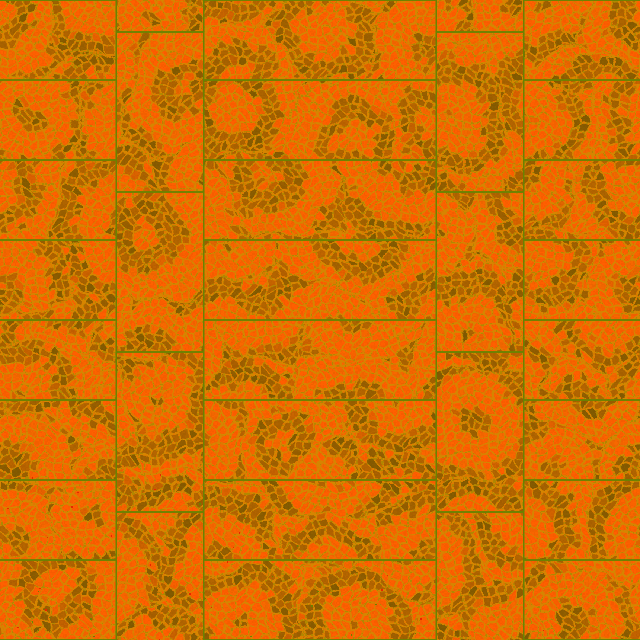
Give the GLSL for this texture, as a three.js fragment shader.

```glsl
// Pebble mosaic in a woven layout of wide and narrow panels with thin green joints.
// Each panel holds scattered ring motifs; stones sit in concentric rows around
// them, and ring waves decide which stones are dark.
varying vec2 vUv;

const float TAU = 6.28318;
const float STONES = 78.0;        // stones across the canvas
const float MOTIF = 13.0;         // motif spacing, in stones
const float WIDE_HALF = 0.3633;   // half width of a wide panel, in column periods
const float JOINT = 0.0011;       // half width of a joint

const vec3 FLAME = vec3(0.99, 0.365, 0.0);
const vec3 AMBER = vec3(0.89, 0.45, 0.0);
const vec3 GOLD = vec3(0.84, 0.52, 0.0);
const vec3 OLIVE = vec3(0.70, 0.53, 0.0);
const vec3 BROWN = vec3(0.70, 0.39, 0.0);
const vec3 UMBER = vec3(0.45, 0.34, 0.0);
const vec3 GREEN = vec3(0.42, 0.51, 0.0);

struct Cell { vec2 near; vec2 next; vec2 id; };
struct Panel { vec2 pos; vec2 id; float edge; };

float hash(vec2 p) {
  return fract(sin(dot(p, vec2(127.1, 311.7))) * 43758.5);
}

vec2 hash2(vec2 p) {
  return vec2(hash(p), hash(p + 37.3));
}

// Keeps the two closest sites, as offsets from the shaded point.
void keepNearest(inout Cell c, vec2 offset, vec2 id) {
  float d = dot(offset, offset);
  if (d < dot(c.near, c.near)) {
    c.next = c.near;
    c.near = offset;
    c.id = id;
  } else if (d < dot(c.next, c.next)) {
    c.next = offset;
  }
}

// Distance to the line halfway between the two closest sites.
float border(Cell c) {
  vec2 span = c.next - c.near;
  return 0.5 * dot(c.near + c.next, span) / max(length(span), 0.001);
}

// Two column periods across; 8 rows of wide panels, 4 of narrow ones.
Panel findPanel(vec2 uv) {
  float x = uv.x * 2.0;
  float col = floor(x + 0.5);
  float side = abs(x - col);
  bool wide = side < WIDE_HALF;
  float narrowCol = floor(x);
  float height = wide ? 0.125 : 0.25;
  float row = (uv.y - (wide ? 0.0 : 0.2)) / height;
  float inRow = fract(row);
  vec2 pos = vec2(wide ? x - col : x - narrowCol - 0.5, (inRow - 0.5) * height);
  pos.x *= 0.5;
  vec2 id = vec2(wide ? mod(col, 2.0) : narrowCol + 2.0, mod(floor(row), 1.0 / height));
  float edge = min(abs(side - WIDE_HALF) * 0.5, min(inRow, 1.0 - inRow) * height);
  return Panel(pos, id, edge);
}

// Scattered motif centres, one per jittered grid square.
Cell findMotif(vec2 p, float spacing, vec2 seed) {
  Cell c = Cell(vec2(1e3), vec2(1e3), vec2(0.0));
  vec2 base = floor(p / spacing);
  for (int y = -1; y <= 1; y++)
  for (int x = -1; x <= 1; x++) {
    vec2 id = base + vec2(float(x), float(y));
    vec2 site = (id + 0.5 + 0.65 * (hash2(id + seed) - 0.5)) * spacing;
    keepNearest(c, site - p, id);
  }
  return c;
}

// Stones in concentric rows around the origin; id is (row, slot).
Cell findStone(vec2 p, vec2 seed) {
  Cell c = Cell(vec2(1e3), vec2(1e3), vec2(0.0));
  float ring = floor(length(p));
  float turn = atan(p.y, p.x) / TAU;
  for (int i = -1; i <= 1; i++) {
    float row = ring + float(i);
    if (row < 0.0) continue;
    float count = max(3.0, floor(TAU * (row + 0.5)));
    for (int k = -1; k <= 1; k++) {
      float slot = mod(floor(turn * count) + float(k), count);
      vec2 id = vec2(row, slot);
      vec2 jitter = 0.6 * (hash2(id + seed) - 0.5);
      float angle = (slot + 0.5 + jitter.x) / count * TAU;
      vec2 site = (row + 0.5 + jitter.y) * vec2(cos(angle), sin(angle));
      keepNearest(c, site - p, id);
    }
  }
  return c;
}

void main() {
  Panel panel = findPanel(vUv);
  vec2 panelSeed = panel.id * 17.3 + 5.1;
  vec2 p = panel.pos * STONES + 40.0 * hash2(panelSeed);
  p += 0.35 * sin(p.yx * 0.9) + 0.12 * sin(p.yx * 2.7 + 1.3);

  Cell motif = findMotif(p, MOTIF, panelSeed);
  vec2 seed = panelSeed + motif.id * 7.7;
  Cell stone = findStone(-motif.near, seed);
  float h = hash(stone.id + seed + 3.7);
  float tone = hash(stone.id + seed + 9.2);

  // Ring wave sampled at the stone centre, so each stone has one tint.
  float radius = length(stone.near - motif.near);
  float wave = 0.5 + 0.5 * sin(TAU * (radius / mix(5.5, 8.0, hash(seed)) + hash(seed + 2.9)));
  float shade = wave + 0.55 * (h - 0.5) + 0.15 * (hash(panelSeed + 1.1) - 0.5);
  float dark = smoothstep(0.58, 0.72, shade);

  // Speckled grout, eroded stone edges and rare stray grains.
  float speckle = hash(floor(vUv * 440.0));
  float grain = hash(floor(vUv * 440.0) + 51.0);
  vec3 grout = mix(GOLD, OLIVE, step(0.86 - 0.22 * wave, speckle));
  grout = mix(grout, AMBER, 0.7 * step(0.8, grain));
  vec3 light = mix(FLAME, AMBER, 0.45 * tone * tone);
  vec3 body = mix(light, mix(BROWN, UMBER, tone * tone * 0.8), dark);
  body *= 0.97 + 0.06 * speckle;
  float gap = 0.01 + 0.13 * h + 0.08 * (grain - 0.5);
  float edge = min(border(stone), border(motif));
  vec3 color = mix(grout, body, smoothstep(gap, gap + 0.1, edge));
  color = mix(color, grain > 0.5 ? GREEN : vec3(0.9, 0.15, 0.0), step(0.994, speckle));

  // Panel joints.
  color = mix(GREEN, color, smoothstep(JOINT - 0.0005, JOINT + 0.0007, panel.edge));
  gl_FragColor = vec4(color, 1.0);
}
```
